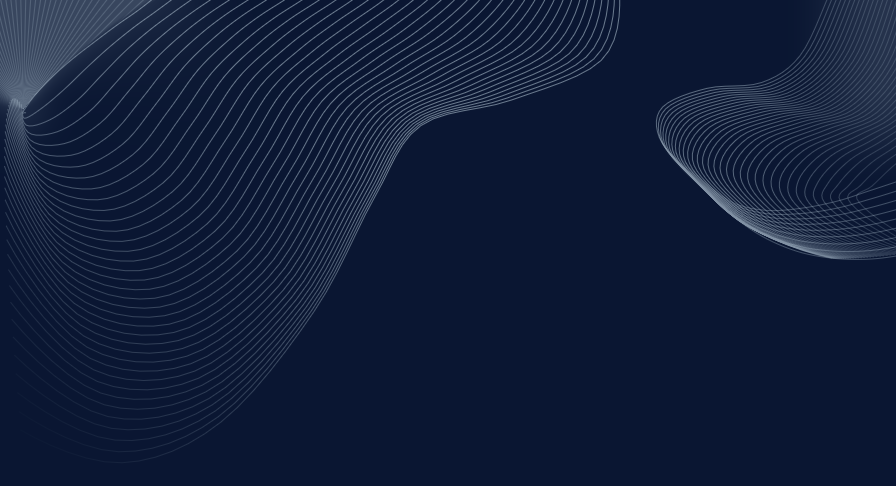
A WebGL 2 fragment shader for this background:

```glsl
#version 300 es
precision highp float;
// Fine line meshes flowing over a deep navy ground.
// Each mesh blends guide curves into a family of smooth splines;
// a radial fan and soft hazes fill the folded corners.
uniform vec2 u_resolution;
out vec4 fragColor;

const float HEIGHT = 418.0; // canvas height in design units, y pointing down
const int KNOTS = 11;
const vec3 NAVY = vec3(0.039, 0.088, 0.196);
const vec3 SILVER = vec3(0.66, 0.73, 0.79);

// Guides of the large left sheet, from its folded corner to its outer rim
const vec2 SHEET_IN[KNOTS] = vec2[](
  vec2(25, 100), vec2(22, 97), vec2(20, 96), vec2(30, 82), vec2(45, 66), vec2(62, 51),
  vec2(80, 37), vec2(100, 22), vec2(120, 8), vec2(140, -8), vec2(160, -25));
const vec2 SHEET_MID[KNOTS] = vec2[](
  vec2(12, 85), vec2(4, 130), vec2(52, 220), vec2(126, 244), vec2(194, 207), vec2(238, 142),
  vec2(272, 86), vec2(314, 52), vec2(352, 26), vec2(388, -4), vec2(405, -30));
const vec2 SHEET_OUT[KNOTS] = vec2[](
  vec2(-20, 325), vec2(18, 370), vec2(105, 398), vec2(190, 363), vec2(270, 268), vec2(322, 170),
  vec2(362, 108), vec2(440, 86), vec2(517, 52), vec2(533, -4), vec2(515, -45));

// Guides of the hooked ribbon on the right, whose tails rib the bowl
const vec2 HOOK_OUT[KNOTS] = vec2[](
  vec2(722, -30), vec2(712, -2), vec2(688, 48), vec2(655, 71), vec2(608, 76), vec2(570, 92),
  vec2(567, 118), vec2(592, 148), vec2(641, 193), vec2(715, 222), vec2(790, 222));
const vec2 HOOK_MID[KNOTS] = vec2[](
  vec2(785, -30), vec2(778, -2), vec2(757, 55), vec2(722, 92), vec2(680, 103), vec2(640, 118),
  vec2(622, 145), vec2(640, 173), vec2(683, 203), vec2(750, 221), vec2(820, 220));
const vec2 HOOK_IN[KNOTS] = vec2[](
  vec2(850, -30), vec2(845, -2), vec2(830, 60), vec2(810, 100), vec2(790, 125), vec2(768, 143),
  vec2(750, 160), vec2(737, 171), vec2(765, 195), vec2(805, 214), vec2(880, 210));

// Upper and lower rims of the bowl under the hook
const vec2 BOWL_TOP[KNOTS] = vec2[](
  vec2(566, 98), vec2(572, 118), vec2(588, 138), vec2(610, 160), vec2(632, 175), vec2(660, 181),
  vec2(690, 179), vec2(720, 173), vec2(745, 165), vec2(772, 156), vec2(800, 146));
const vec2 BOWL_LOW[KNOTS] = vec2[](
  vec2(563, 108), vec2(568, 124), vec2(582, 141), vec2(604, 162), vec2(628, 184), vec2(655, 203),
  vec2(685, 216), vec2(715, 222), vec2(745, 223), vec2(772, 220), vec2(800, 214));

float segmentDistance(vec2 p, vec2 a, vec2 b) {
  vec2 ab = b - a;
  return length(p - a - ab * clamp(dot(p - a, ab) / dot(ab, ab), 0.0, 1.0));
}

// Distance to the Catmull-Rom span between b and c, skipped when far away
float spanDistance(vec2 p, vec2 a, vec2 b, vec2 c, vec2 d) {
  float nearest = 1e4;
  if (distance(p, 0.5 * (b + c)) > 0.8 * distance(b, c) + 4.0) return nearest;
  vec2 start = b;
  for (int j = 1; j <= 6; j++) {
    float t = float(j) / 6.0;
    vec2 end = b + 0.5 * t * (c - a + t * (2.0 * a - 5.0 * b + 4.0 * c - d
      + t * (3.0 * (b - c) + d - a)));
    nearest = min(nearest, segmentDistance(p, start, end));
    start = end;
  }
  return nearest;
}

// Antialiased coverage of a thin line
float stroke(float d, float width, float pixel) {
  return min(1.0, width / pixel) * clamp(1.0 - d / max(pixel, width), 0.0, 1.0);
}

// Weights of three guides: a bent blend through all, or a straight first-to-last one
vec3 guideWeights(float t, bool bent) {
  return bent ? vec3((2.0 * t - 1.0) * (t - 1.0), 4.0 * t * (1.0 - t), t * (2.0 * t - 1.0))
              : vec3(1.0 - t, 0.0, t);
}

// Ink of a family of curves spread over guides a, b and c
float mesh(vec2 p, vec2 a[KNOTS], vec2 b[KNOTS], vec2 c[KNOTS],
           bool bent, int count, float crowding, float opacity, float pixel) {
  float gap = 1.0;
  for (int n = 0; n < count; n++) {
    float t = 1.0 - pow(1.0 - float(n) / float(count - 1), crowding);
    vec3 w = guideWeights(t, bent);
    vec2 k0 = vec2(0), k1 = vec2(0), k2 = vec2(0);
    float d = 1e4;
    for (int i = 0; i < KNOTS; i++) {
      vec2 k3 = w.x * a[i] + w.y * b[i] + w.z * c[i];
      if (i > 2) d = min(d, spanDistance(p, k0, k1, k2, k3));
      k0 = k1; k1 = k2; k2 = k3;
    }
    gap *= 1.0 - opacity * stroke(d, 0.85, pixel);
  }
  return 1.0 - gap;
}

// Radiating lines and haze above the fold's bright edge
float foldedFan(vec2 p, vec2 focus, float pixel) {
  vec2 v = p - focus;
  float r = length(v), spacing = 0.045;
  float angle = atan(v.x, -v.y);
  float past = angle - 0.69 - 0.0012 * min(r, 170.0);
  float inside = (1.0 - smoothstep(-0.02, 0.02, past)) * smoothstep(-1.5, -0.6, angle);
  float lines = 0.18 * stroke(abs(fract(angle / spacing) - 0.5) * spacing * r, 0.9, pixel);
  float haze = 0.15 * exp(-4.0 * max(past, 0.0)) * smoothstep(-2.2, -0.6, angle);
  haze *= (1.0 - smoothstep(70.0, 145.0, p.y)) * (1.0 - smoothstep(130.0, 230.0, r));
  return inside * (0.14 + lines) + haze + 0.1 * exp(-r * r / 600.0);
}

void main() {
  float pixel = HEIGHT / u_resolution.y;
  vec2 p = vec2(gl_FragCoord.x, u_resolution.y - gl_FragCoord.y) * pixel;
  float ink = 0.0;
  if (p.x < 540.0 && p.y < 405.0) {
    float fade = 0.07 + 0.55 * clamp(1.1 - p.y / 400.0 + (p.x - 150.0) / 700.0, 0.0, 1.0);
    fade *= smoothstep(-10.0, 150.0, p.x + 0.4 * (HEIGHT - p.y));
    ink = mesh(p, SHEET_IN, SHEET_MID, SHEET_OUT, true, 37, 1.05, fade, pixel);
    ink += (1.0 - ink) * foldedFan(p, vec2(20, 94), pixel);
  } else if (p.x > 555.0 && p.y < 230.0) {
    float fade = mix(0.52, 0.22, smoothstep(600.0, 768.0, p.x));
    float hook = mesh(p, HOOK_OUT, HOOK_MID, HOOK_IN, true, 34, 1.0, fade, pixel);
    float rim = 0.36 * smoothstep(565.0, 640.0, p.x);
    float bowl = mesh(p, BOWL_TOP, BOWL_TOP, BOWL_LOW, false, 9, 1.0, rim, pixel);
    float haze = 0.17 * smoothstep(675.0, 765.0, p.x) * (1.0 - smoothstep(70.0, 165.0, p.y));
    ink = 1.0 - (1.0 - hook) * (1.0 - bowl) * (1.0 - haze);
  }
  fragColor = vec4(mix(NAVY, SILVER, clamp(ink, 0.0, 0.75)), 1.0);
}
```
